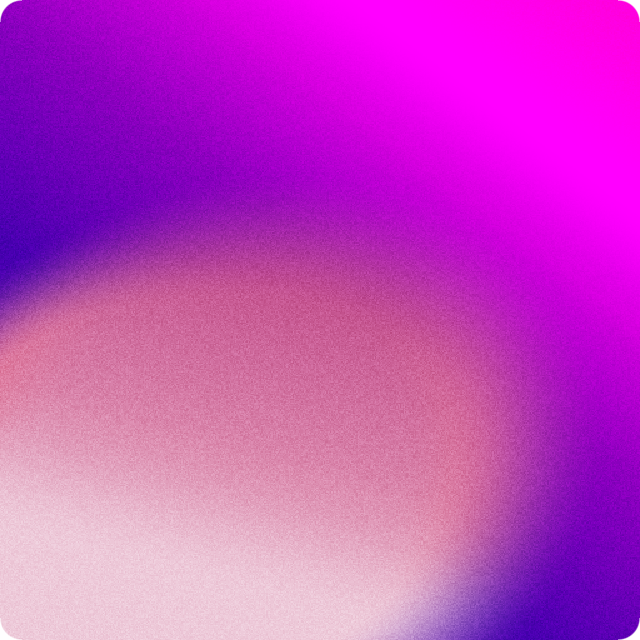
A three.js fragment shader for this background:

```glsl
// Grainy soft gradient: a tilted rose and blush glow over violet and magenta, on a rounded card.
#define GLOW_CENTER vec2(0.30, 0.22)
#define GLOW_RADII vec2(0.54, 0.395)
#define GLOW_TILT 0.35
#define SWEEP_DIR vec2(0.6, 0.8)
#define BLUSH_SLOPE 0.27
#define GRAIN_CELLS 512.0
#define GRAIN_AMOUNT 0.30
#define CORNER_RADIUS 0.034
#define EDGE_SOFTNESS 0.0015

varying vec2 vUv;

const vec3 INDIGO  = vec3(0.28, 0.00, 0.69);
const vec3 VIOLET  = vec3(0.55, 0.00, 0.75);
const vec3 ORCHID  = vec3(0.83, 0.00, 0.87);
const vec3 MAGENTA = vec3(1.00, 0.00, 1.00);
const vec3 HOTPINK = vec3(1.00, 0.00, 0.87);
const vec3 ROSE    = vec3(0.77, 0.32, 0.56);
const vec3 PINK    = vec3(0.86, 0.54, 0.68);
const vec3 BLUSH   = vec3(0.93, 0.79, 0.85);
const vec3 SALMON  = vec3(0.89, 0.45, 0.58);

float hash(vec2 p) {
  vec3 q = fract(vec3(p.xyx) * 0.1031);
  q += dot(q, q.yzx + 33.33);
  return fract((q.x + q.y) * q.z);
}

// Linear 0..1 ramp between two positions
float ramp(float a, float b, float x) {
  return clamp((x - a) / (b - a), 0.0, 1.0);
}

// Diagonal sweep from indigo to hot pink
vec3 sweepColor(vec2 p) {
  float d = dot(p, SWEEP_DIR);
  vec3 c = mix(INDIGO, VIOLET, ramp(0.50, 0.79, d));
  c = mix(c, ORCHID, ramp(0.79, 0.99, d));
  c = mix(c, MAGENTA, smoothstep(0.96, 1.14, d));
  return mix(c, HOTPINK, smoothstep(1.14, 1.40, d));
}

// Normalised radius in the tilted ellipse, 1 on its rim
float glowRadius(vec2 p) {
  float c = cos(GLOW_TILT), s = sin(GLOW_TILT);
  vec2 q = p - GLOW_CENTER;
  q = vec2(c * q.x + s * q.y, c * q.y - s * q.x);
  return length(q / GLOW_RADII);
}

// Rose at the top of the glow, blush at its foot
vec3 glowColor(vec2 p, float r) {
  float h = p.y + BLUSH_SLOPE * p.x;
  vec3 c = mix(PINK, ROSE, ramp(0.38, 0.68, h));
  c = mix(BLUSH, c, smoothstep(0.17, 0.42, h));

  // Warmer rim on the left and right flanks
  float flank = smoothstep(0.18, 0.42, abs(p.x - 0.38));
  float rim = smoothstep(0.55, 0.90, r) * smoothstep(0.20, 0.40, h);
  return mix(c, SALMON, 0.6 * flank * rim);
}

float roundedBox(vec2 p, float radius) {
  vec2 q = abs(p - 0.5) - 0.5 + radius;
  return length(max(q, 0.0)) + min(max(q.x, q.y), 0.0) - radius;
}

void main() {
  vec2 p = vUv;

  // Glow over sweep, with a tighter falloff on the left
  float r = glowRadius(p);
  float falloff = mix(0.17, 0.25, smoothstep(0.0, 0.4, p.x));
  float glow = 1.0 - smoothstep(1.0 - falloff, 1.0 + falloff, r);
  vec3 color = mix(sweepColor(p), glowColor(p, r), glow);

  // Grain, strongest in the midtones and absent in pure channels
  vec2 cell = floor(p * GRAIN_CELLS);
  float grain = hash(cell) + hash(cell + 71.7) - 1.0;
  color += GRAIN_AMOUNT * grain * color * (1.0 - color);

  // Rounded card on white
  float card = roundedBox(p, CORNER_RADIUS);
  float outside = smoothstep(-EDGE_SOFTNESS, EDGE_SOFTNESS, card + EDGE_SOFTNESS * 0.5);
  // Keep the straight sides clean, fading only at the corners
  vec2 corner = abs(p - 0.5) - 0.5 + CORNER_RADIUS;
  outside *= step(0.0, min(corner.x, corner.y));
  gl_FragColor = vec4(mix(color, vec3(1.0), outside), 1.0);
}
```
